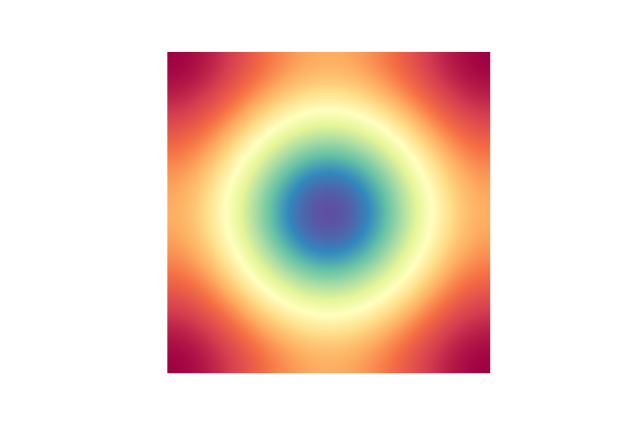
A WebGL 2 fragment shader for this background:

```glsl
#version 300 es
precision highp float;

uniform vec2 u_resolution;
out vec4 fragColor;

// Lengths are in canvas heights, measured from the canvas centre
#define PANEL_CENTER vec2(0.0205, 0.0034)
#define PANEL_HALF vec2(0.3772, 0.3753)
#define CROSS_TERM 0.4
#define BACKGROUND vec3(1.0)

const float PI = 3.14159265;

// Diverging ramp from crimson through pale yellow to violet
const vec3 RAMP[11] = vec3[11](
  vec3(0.620, 0.004, 0.259),
  vec3(0.835, 0.243, 0.310),
  vec3(0.957, 0.427, 0.263),
  vec3(0.992, 0.682, 0.380),
  vec3(0.996, 0.878, 0.545),
  vec3(1.000, 1.000, 0.749),
  vec3(0.902, 0.961, 0.596),
  vec3(0.671, 0.867, 0.643),
  vec3(0.400, 0.761, 0.647),
  vec3(0.196, 0.533, 0.741),
  vec3(0.369, 0.310, 0.635)
);

vec3 spectralRamp(float t) {
  float x = clamp(t, 0.0, 1.0) * 10.0;
  int i = min(int(x), 9);
  return mix(RAMP[i], RAMP[i + 1], x - float(i));
}

// Cosine surface over one period: 0 at the corners, 1 at the centre
float cosineField(vec2 q) {
  vec2 c = cos(PI * q);
  float height = c.x + c.y + CROSS_TERM * c.x * c.y;
  return (height + 2.0 - CROSS_TERM) / 4.0;
}

// Antialiased coverage of an axis-aligned box
float boxMask(vec2 p, vec2 halfSize, float pixel) {
  vec2 cover = clamp((halfSize - abs(p)) / pixel + 0.5, 0.0, 1.0);
  return cover.x * cover.y;
}

void main() {
  float pixel = 1.0 / u_resolution.y;
  vec2 p = (gl_FragCoord.xy - 0.5 * u_resolution) * pixel - PANEL_CENTER;

  // Coloured panel on a plain background
  vec3 panel = spectralRamp(cosineField(p / PANEL_HALF));
  vec3 color = mix(BACKGROUND, panel, boxMask(p, PANEL_HALF, pixel));
  fragColor = vec4(color, 1.0);
}
```
